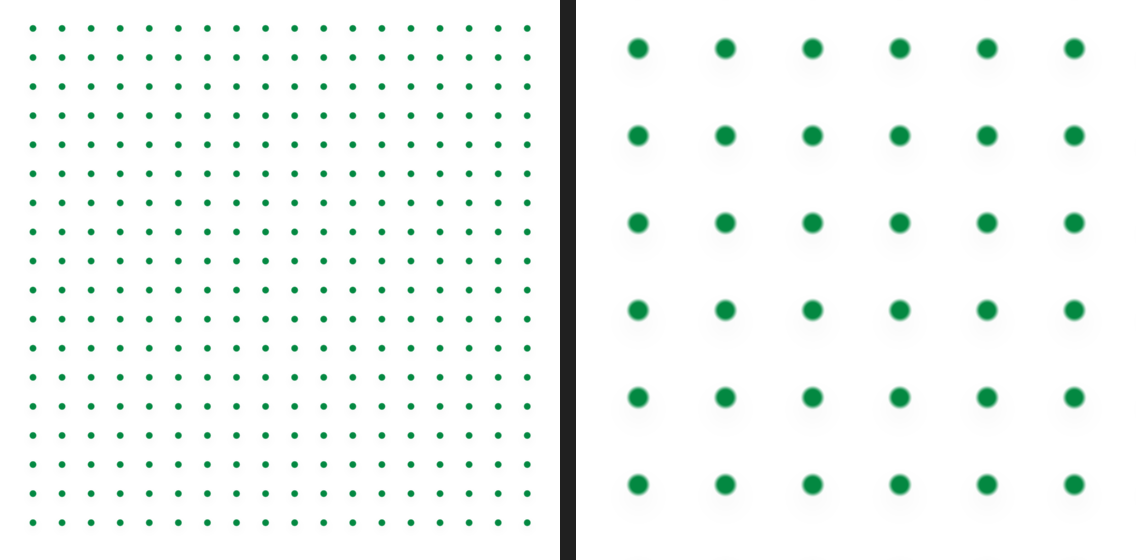
Left, the full canvas; right, a detail of the centre.
Reproduce this pattern procedurally as a three.js fragment shader.

```glsl
// A square grid of 18 by 18 small green dots on white, inside a plain margin.
// Each dot is a smoothed circle over a very faint, blurred grey shadow that
// sits slightly below it; the nearest grid point is found by rounding.
varying vec2 vUv;

const float DOTS = 18.0;
const float SPACING = 0.05192;
const vec2 FIRST_DOT = vec2(0.0589, 0.0666);
const float DOT_RADIUS = 0.0059;
const float EDGE_SOFTNESS = 0.0017;
const vec2 SHADOW_OFFSET = vec2(0.0, -0.007);
const float SHADOW_BLUR = 0.011;
const float SHADOW_STRENGTH = 0.018;

const vec3 PAPER = vec3(1.0);
const vec3 GREEN = vec3(0.01, 0.535, 0.255);

// Vector from the nearest point of the bounded grid
vec2 fromNearestDot(vec2 p, vec2 origin, float spacing, float count) {
  vec2 cell = floor((p - origin) / spacing + 0.5);
  cell = clamp(cell, vec2(0.0), vec2(count - 1.0));
  return p - origin - cell * spacing;
}

// Coverage of a circle with a soft rim
float disc(vec2 p, float radius, float softness) {
  return 1.0 - smoothstep(-softness, softness, length(p) - radius);
}

// Bell-shaped blur around a point
float glow(vec2 p, float blur) {
  return exp(-dot(p, p) / (blur * blur));
}

void main() {
  // Shadow
  vec2 shadowPos = fromNearestDot(vUv - SHADOW_OFFSET, FIRST_DOT, SPACING, DOTS);
  vec3 color = PAPER * (1.0 - SHADOW_STRENGTH * glow(shadowPos, SHADOW_BLUR));

  // Dot
  vec2 dotPos = fromNearestDot(vUv, FIRST_DOT, SPACING, DOTS);
  color = mix(color, GREEN, disc(dotPos, DOT_RADIUS, EDGE_SOFTNESS));

  gl_FragColor = vec4(color, 1.0);
}
```
